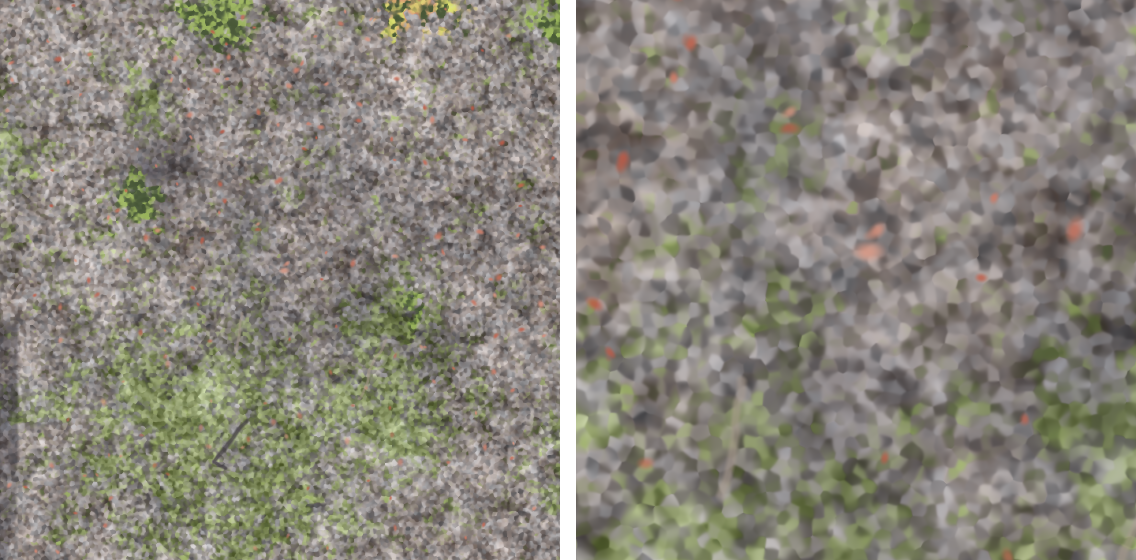
Left, the full canvas; right, a detail of the centre.
This texture is drawn by a Shadertoy shader. Its source:

```glsl
// Dry, mottled lawn seen from above, with soft shadows, weeds, shrubs and fallen leaves.
#define GRAIN_CELLS 150.0
#define GRAIN_CONTRAST 0.31
#define SHADOW_DEPTH 0.33
#define WEED_STRENGTH 0.68
#define LEAF_CELLS 25.0
#define LEAF_SHARE 0.24
#define LEAF_COLOR vec3(0.80, 0.47, 0.39)
#define DRY_COLOR vec3(0.592, 0.556, 0.546)
#define DULL_GREEN vec3(0.41, 0.46, 0.34)
#define FRESH_GREEN vec3(0.50, 0.59, 0.32)

// Soft patches: centre, radii
const vec4 SHADOWS[9] = vec4[9](
    vec4(0.295, 0.705, 0.060, 0.065), vec4(0.56, 0.84, 0.04, 0.06),
    vec4(0.61, 0.66, 0.07, 0.10), vec4(0.50, 0.41, 0.07, 0.09),
    vec4(0.77, 0.37, 0.06, 0.06), vec4(0.80, 0.59, 0.13, 0.08),
    vec4(0.46, 0.60, 0.06, 0.10), vec4(0.43, 0.19, 0.03, 0.04),
    vec4(0.64, 0.45, 0.06, 0.08));
const vec4 WEEDS[10] = vec4[10](
    vec4(0.26, 0.835, 0.035, 0.055), vec4(0.45, 0.555, 0.03, 0.06),
    vec4(0.23, 0.27, 0.17, 0.18), vec4(0.49, 0.28, 0.22, 0.15),
    vec4(0.48, 0.05, 0.18, 0.12), vec4(0.70, 0.42, 0.08, 0.10),
    vec4(1.00, 0.20, 0.04, 0.11), vec4(0.00, 0.72, 0.04, 0.10),
    vec4(0.96, 0.96, 0.07, 0.06), vec4(0.74, 0.22, 0.08, 0.07));
const vec4 SHRUBS[5] = vec4[5](
    vec4(0.385, 0.965, 0.080, 0.065), vec4(0.245, 0.645, 0.043, 0.042),
    vec4(0.735, 0.46, 0.022, 0.040), vec4(0.745, 0.985, 0.080, 0.038),
    vec4(1.00, 0.965, 0.04, 0.05));

vec3 hash3(vec2 cell) {
    vec3 h = fract(cell.xyx * vec3(0.1031, 0.1030, 0.0973));
    h += dot(h, h.yxz + 33.33);
    return fract((h.xxy + h.yzz) * h.zyx);
}

// Smooth cellular noise of randomly turned strands; two independent values
vec2 tufts(vec2 p, float stretch) {
    vec2 cell = floor(p), sum = vec2(0.0);
    float total = 0.0;
    for (int y = -1; y <= 1; y++)
    for (int x = -1; x <= 1; x++) {
        vec2 id = cell + vec2(x, y);
        vec3 h = hash3(id);
        vec2 d = id + 0.1 + 0.8 * h.xy - p;
        float a = 6.283 * fract(h.z * 7.0 + h.x * 5.0);
        vec2 along = vec2(cos(a), sin(a));
        vec2 q = vec2(dot(d, along) / stretch, dot(d, vec2(-along.y, along.x)) * stretch);
        float fade = max(1.0 - dot(d, d) / 1.21, 0.0);
        float w = fade * fade * exp(-2.6 * dot(q, q)) + 0.00001;
        sum += w * vec2(h.z, fract(h.z * 17.0 + h.y * 3.0));
        total += w;
    }
    return sum / total;
}

float blob(vec2 p, vec4 patchShape) {
    vec2 q = (p - patchShape.xy) / patchShape.zw;
    return exp(-dot(q, q));
}

// Fallen leaves: x is coverage, y a random shade
vec2 leaves(vec2 p) {
    vec2 g = p * LEAF_CELLS, cell = floor(g), result = vec2(0.0);
    for (int y = -1; y <= 1; y++)
    for (int x = -1; x <= 1; x++) {
        vec2 id = cell + vec2(x, y);
        vec3 h = hash3(id + 71.0), k = hash3(id + 213.0);
        vec2 d = g - id - h.xy;
        float a = 6.283 * k.x;
        d = mat2(cos(a), sin(a), -sin(a), cos(a)) * d * vec2(0.85, 1.2);
        float size = mix(0.11, 0.24, k.y * k.y);
        float cover = step(h.z, LEAF_SHARE) * (1.0 - smoothstep(size * 0.1, size, length(d)));
        if (cover > result.x) result = vec2(cover, k.z);
    }
    return result;
}

float twig(vec2 p, vec2 a, vec2 b, float width) {
    vec2 ab = b - a, ap = p - a;
    float t = clamp(dot(ap, ab) / dot(ab, ab), 0.0, 1.0);
    return 1.0 - smoothstep(width * 0.2, width, length(ap - ab * t));
}

void mainImage(out vec4 fragColor, in vec2 fragCoord) {
    vec2 p = fragCoord / iResolution.y;

    // Layers from single strands up to broad mottling
    vec2 fine = tufts(p * GRAIN_CELLS, 1.4) - 0.5;
    vec2 medium = tufts(p * GRAIN_CELLS * 0.47 + 19.0, 1.35) - 0.5;
    vec2 coarse = tufts(p * 25.0 + 41.0, 1.2) - 0.5;
    vec2 broad = tufts(p * 9.0 + 67.0, 1.1) - 0.5;
    vec2 rough = p + 0.03 * coarse + 0.025 * medium;

    // Patch masks
    float shade = 0.0, weed = 0.0, shrub = 0.0;
    for (int i = 0; i < 9; i++) shade += blob(rough, SHADOWS[i]) * (i == 0 ? 1.35 : 0.6);
    for (int i = 0; i < 10; i++) weed += blob(rough, WEEDS[i]) * 0.62;
    for (int i = 0; i < 5; i++) shrub = max(shrub, blob(rough, SHRUBS[i]));
    float edge = 0.035 + 0.006 * coarse.x - 0.3 * max(0.08 - p.y, 0.0);
    float wall = (1.0 - smoothstep(edge - 0.008, edge, p.x)) * (1.0 - smoothstep(0.40, 0.45, p.y));
    shade = min(shade + wall, 1.3);

    // Dry ground
    float tone = dot(vec4(fine.x, medium.x, coarse.x, broad.x), vec4(1.0, 0.75, 0.5, 0.3));
    vec3 color = DRY_COLOR + GRAIN_CONTRAST * tone;
    color += vec3(0.04, 0.0, -0.025) * (fine.y + medium.y);

    // Weeds, broken into small leafy flecks
    float growth = weed + 0.75 * medium.y + 0.7 * coarse.y + 0.75 * fine.y + 0.2 * broad.y;
    float green = smoothstep(0.02, 0.85, growth);
    vec3 blade = mix(DULL_GREEN, FRESH_GREEN, smoothstep(0.25, 0.95, growth + 0.4 * fine.x));
    color = mix(color, blade + 0.25 * tone, WEED_STRENGTH * green);

    // Shadows
    float depth = SHADOW_DEPTH * shade * (0.9 + 0.8 * coarse.x);
    color *= 1.0 - depth * vec3(1.0, 1.0, 0.92);

    // Leafy shrubs, turning yellow and orange at the upper right
    float foliage = smoothstep(0.25, 0.80, shrub + 0.7 * medium.y + 0.5 * fine.y);
    float autumn = smoothstep(0.58, 0.65, p.x) * smoothstep(0.88, 0.93, p.y)
                 * (1.0 - smoothstep(0.84, 0.90, p.x));
    vec3 bright = mix(vec3(0.60, 0.72, 0.33), vec3(0.90, 0.69 + 0.5 * medium.y, 0.42), autumn);
    float lit = smoothstep(-0.30, 0.32, 0.8 * medium.x + 0.9 * fine.x);
    color = mix(color, mix(vec3(0.26, 0.34, 0.19), bright, lit), foliage * 0.82);

    // Fallen leaves and twigs
    vec2 leaf = leaves(p + 0.004 * medium);
    vec3 leafTone = LEAF_COLOR + (leaf.y - 0.5) * vec3(0.14, 0.28, 0.28);
    color = mix(color, leafTone, leaf.x * 0.85 * (1.0 - 0.5 * clamp(weed, 0.0, 1.0)));
    vec2 bent = p + 0.010 * coarse + 0.003 * medium;
    float dark = max(twig(bent, vec2(0.384, 0.173), vec2(0.440, 0.245), 0.006),
                     twig(bent, vec2(0.384, 0.173), vec2(0.402, 0.160), 0.005));
    float pale = max(twig(bent, vec2(0.640, 0.290), vec2(0.690, 0.390), 0.004),
                     twig(bent, vec2(0.418, 0.370), vec2(0.430, 0.440), 0.004));
    color = mix(color, vec3(0.26, 0.24, 0.26), 0.75 * dark);
    color = mix(color, vec3(0.68, 0.62, 0.57), 0.5 * pale);

    fragColor = vec4(clamp(color, 0.0, 1.0), 1.0);
}
```
